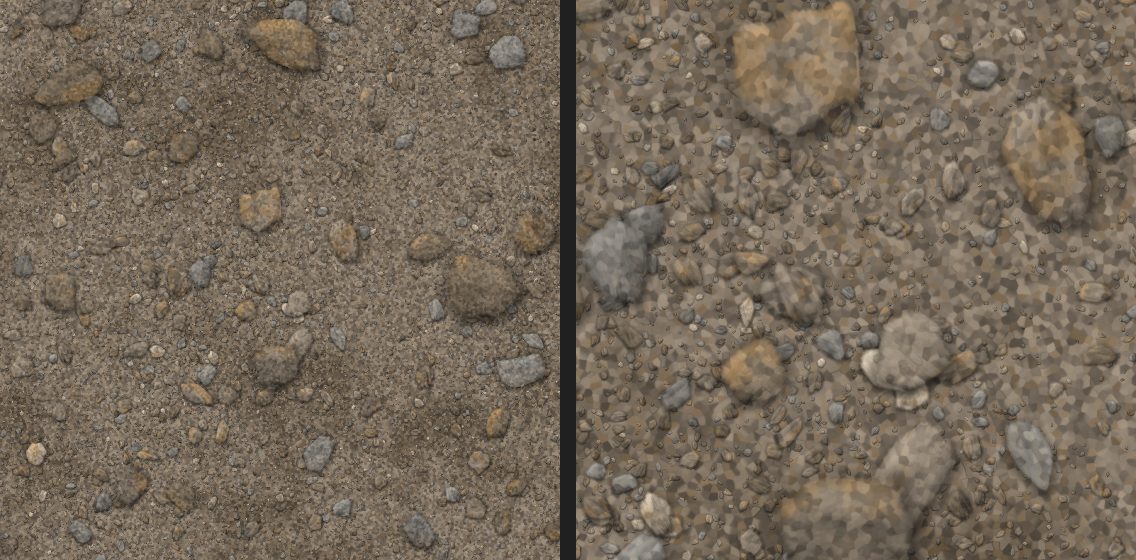
Left, the full canvas; right, a detail of the centre.
Reproduce this texture procedurally as a three.js fragment shader.

```glsl
// Stony ground: angular rocks, pebbles and grit half sunk in brown-grey sand.
varying vec2 vUv;

const float TAU = 6.2831853;
const vec2 LIGHT = vec2(-0.35, 0.94);
const vec3 SAND = vec3(0.495, 0.447, 0.39);
const vec3 DAMP_EARTH = vec3(0.385, 0.338, 0.28);
const vec3 GREY_ROCK = vec3(0.46, 0.42, 0.37);
const vec3 BROWN_ROCK = vec3(0.39, 0.345, 0.285);
const vec3 OCHRE = vec3(0.52, 0.41, 0.27);
const vec3 SLATE = vec3(0.44, 0.435, 0.42);
const vec3 PALE_ROCK = vec3(0.61, 0.565, 0.50);

vec3 hash3(vec2 p) {
  vec3 q = fract(vec3(p.xyx) * vec3(0.1031, 0.1030, 0.0973));
  q += dot(q, q.yxz + 33.33);
  return fract((q.xxy + q.yzz) * q.zyx);
}

mat2 rotation(float angle) {
  float c = cos(angle), s = sin(angle);
  return mat2(c, s, -s, c);
}

// Turned and bent sine octaves, roughly -1 to 1.
float layeredSines(vec2 p, float seed) {
  float sum = 0.0, amplitude = 0.5;
  for (int i = 0; i < 5; i++) {
    p = mat2(0.8, 0.6, -0.6, 0.8) * p * 1.9 + seed;
    sum += amplitude * sin(p.x + 1.7 * sin(p.y));
    amplitude *= 0.62;
  }
  return sum;
}

// Smooth cellular noise: each grain blends into its neighbours.
vec3 grains(vec2 p) {
  vec2 home = floor(p);
  vec3 sum = vec3(0.0);
  float total = 0.0;
  for (int j = -1; j <= 1; j++) {
    for (int i = -1; i <= 1; i++) {
      vec2 id = home + vec2(float(i), float(j));
      vec2 away = p - id - hash3(id + 17.0).xy;
      float weight = exp(-9.0 * dot(away, away));
      sum += weight * hash3(id + 5.0);
      total += weight;
    }
  }
  return sum / total - 0.5;
}

// Rounded random polygon: xy is the outward slope, z the signed distance.
vec3 rockShape(vec2 p, vec2 id) {
  vec2 pull = vec2(0.0);
  float total = 0.0;
  for (int k = 0; k < 7; k++) {
    vec3 h = hash3(id + float(k) * 7.31);
    float angle = (float(k) + 0.7 * h.x) * TAU / 7.0;
    vec2 side = vec2(cos(angle), sin(angle));
    float weight = exp(14.0 * (dot(p, side) - mix(0.6, 1.0, h.y)));
    total += weight;
    pull += weight * side;
  }
  return vec3(pull / total, log(total) / 14.0);
}

vec3 rockColor(vec3 pick, float stain) {
  vec3 color = mix(GREY_ROCK, BROWN_ROCK, smoothstep(0.2, 0.8, pick.x));
  color = mix(color, SLATE, 0.8 * step(0.78, pick.y));
  color = mix(color, PALE_ROCK, step(0.91, pick.z));
  float rust = smoothstep(-0.1, 0.7, stain + 1.1 * (pick.y - 0.6));
  return mix(color, OCHRE, 0.65 * rust * step(pick.y, 0.78));
}

// Paints one size of stone over the ground, clustered by a broad wave.
vec3 scatterStones(vec3 ground, vec2 uv, float cells, float density, vec3 grain) {
  vec2 p = uv * cells, home = floor(p);
  vec3 color = ground;
  for (int j = -1; j <= 1; j++) {
    for (int i = -1; i <= 1; i++) {
      vec2 id = home + vec2(float(i), float(j));
      vec2 key = id + cells * 1.37;
      vec3 place = hash3(key), form = hash3(key + 71.3), pick = hash3(key + 139.7);
      float cluster = layeredSines((id + place.xy) / cells * 3.0, 2.3);
      if (place.z > density * (1.0 + 0.7 * cluster)) continue;

      float size = mix(0.2, 0.5, form.x * form.x);
      mat2 turn = rotation(form.y * TAU);
      vec2 q = turn * (p - id - place.xy) / size;
      q.y *= mix(1.0, 1.8, form.z);
      if (dot(q, q) > 4.0) continue;

      float rough = layeredSines(q * vec2(1.3, 3.2), pick.x * 20.0);
      vec3 shape = rockShape(q + 0.05 * rough, key);
      float edge = min(0.0013 * cells / size, 0.3);
      float cover = 1.0 - smoothstep(-edge, edge, shape.z);
      float facing = dot(shape.xy * turn, LIGHT);

      // Contact shadow, then bevel, broken facet, strata and grain.
      float shade = 1.0 - smoothstep(-0.05, 0.34, shape.z);
      color *= 1.0 - shade * (0.29 - 0.17 * facing);
      vec3 rock = rockColor(pick, layeredSines(q * 0.9, pick.z * 30.0));
      float crease = dot(q, vec2(0.6, 0.8)) + 0.12 * rough + 0.5 * (pick.x - 0.5);
      float light = 1.04 + 0.24 * facing * smoothstep(-0.55, 0.0, shape.z);
      light += 0.13 * (smoothstep(-0.05, 0.05, crease) - 0.5);
      light -= 0.2 * smoothstep(-0.14, 0.02, shape.z);
      light += 0.13 * rough + 0.4 * grain.x + 0.25 * (form.x - 0.4);
      float dust = 0.45 * pick.z * smoothstep(-0.3, 0.5, rough - 0.3 * facing);
      color = mix(color, mix(rock * light, ground, dust), cover);
    }
  }
  return color;
}

void main() {
  vec3 grain = grains(vUv * 230.0);
  float damp = layeredSines(vUv * 4.0, 4.1) + 0.4 * layeredSines(vUv * 21.0, 1.7);
  vec3 color = mix(SAND, DAMP_EARTH, smoothstep(-0.3, 1.1, damp));
  color *= 1.0 + 0.55 * grain.x + 0.06 * layeredSines(vUv * 60.0, 3.3);
  color = mix(color, OCHRE, 0.5 * smoothstep(0.2, 0.45, grain.y));
  color = mix(color, PALE_ROCK, 0.5 * smoothstep(0.28, 0.45, grain.z));

  // Grit first, boulders last.
  color = scatterStones(color, vUv, 150.0, 0.42, grain);
  color = scatterStones(color, vUv, 76.0, 0.38, grain);
  color = scatterStones(color, vUv, 39.0, 0.40, grain);
  color = scatterStones(color, vUv, 20.0, 0.42, grain);
  color = scatterStones(color, vUv, 10.0, 0.42, grain);
  color = scatterStones(color, vUv, 4.6, 0.36, grain);
  gl_FragColor = vec4(color, 1.0);
}
```
